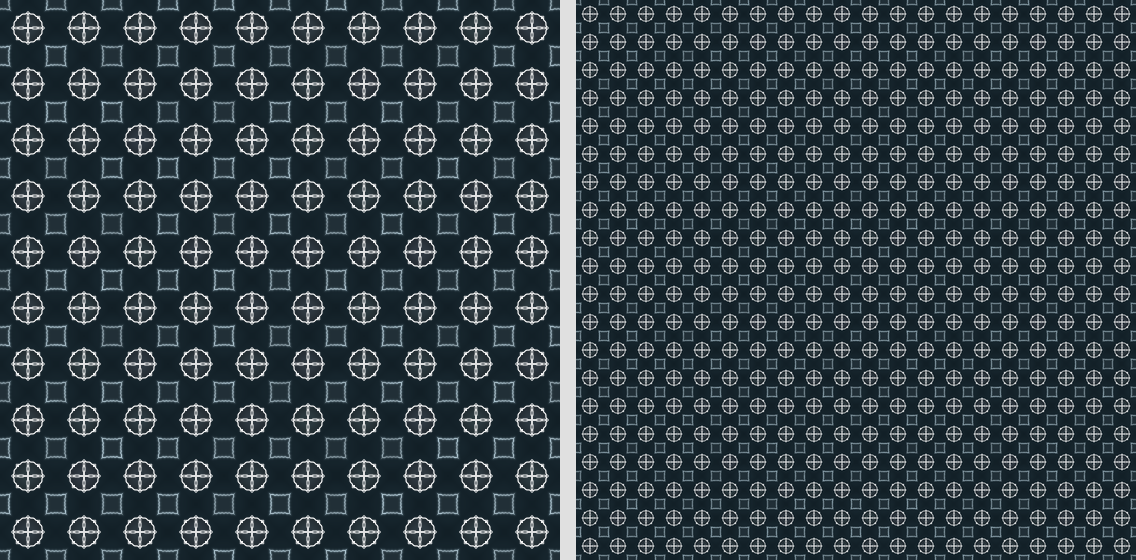
Left, the tile; right, the same tile 2 across and 2 down.
Give the GLSL for this pattern, as a WebGL 1 fragment shader.

```glsl
precision highp float;
uniform vec2 u_resolution;

const float REPEATS = 10.0;
const float RING_RADIUS = 0.260;
const float RING_WOBBLE = 0.005;
const float LINE_HALF = 0.011;
const float BAR_HALF = 0.015;
const float LINK_HALF = 0.027;
const float BEAD_RADIUS = 0.020;
const float STUD_OFFSET = 0.190;
const float STUD_HALF = 0.020;
const float FRAME_HALF = 0.160;
const float FRAME_FLARE = 0.013;
const float FRAME_CORE = 0.013;
const float FRAME_GLOW = 0.030;
const float VARIATION = 0.08;
const vec3 GROUND = vec3(0.085, 0.142, 0.172);
const vec3 GROUND_DARK = vec3(0.070, 0.122, 0.150);
const vec3 DISC = vec3(0.175, 0.220, 0.248);
const vec3 PANEL = vec3(0.130, 0.185, 0.215);
const vec3 FRAME = vec3(0.610, 0.690, 0.730);
const vec3 GLOW = vec3(0.320, 0.400, 0.440);
const vec3 WHITE = vec3(0.965);

float hash(vec2 p) {
  vec3 q = fract(vec3(p.xyx) * 0.1031);
  q += dot(q, q.yzx + 33.33);
  return fract((q.x + q.y) * q.z);
}

// Value noise that wraps after a whole period
float noise(vec2 p, float period) {
  vec2 i = floor(p);
  vec2 f = fract(p);
  f = f * f * (3.0 - 2.0 * f);
  vec2 a = mod(i, period);
  vec2 b = mod(i + 1.0, period);
  return mix(mix(hash(a), hash(vec2(b.x, a.y)), f.x),
             mix(hash(vec2(a.x, b.y)), hash(b), f.x), f.y);
}

float box(vec2 p, vec2 halfSize) {
  vec2 d = abs(p) - halfSize;
  return length(max(d, 0.0)) + min(max(d.x, d.y), 0.0);
}

float fill(float d, float pixel) {
  return 1.0 - smoothstep(-0.6 * pixel, 0.6 * pixel, d);
}

// One arm along x: a bar with two hollow chain links
float chainArm(vec2 p) {
  float bar = box(p, vec2(RING_RADIUS, BAR_HALF));
  float inner = box(p - vec2(0.125, 0.0), vec2(0.042, LINK_HALF));
  float outer = box(p - vec2(0.215, 0.0), vec2(0.030, LINK_HALF * 0.85));
  float innerHole = box(p - vec2(0.125, 0.0), vec2(0.025, 0.010));
  float outerHole = box(p - vec2(0.215, 0.0), vec2(0.015, 0.008));
  float links = min(bar, min(inner, outer));
  return max(links, -min(innerHole, outerHole));
}

// Wheel with chain spokes, axis beads and diagonal studs
float wheel(vec2 p) {
  vec2 q = abs(p);
  float angle = atan(p.y, p.x);
  float radius = RING_RADIUS + RING_WOBBLE * cos(16.0 * angle);
  float d = abs(length(p) - radius) - LINE_HALF;
  d = min(d, min(chainArm(q), chainArm(q.yx)));
  vec2 axis = vec2(max(q.x, q.y), min(q.x, q.y));
  float bead = length(axis - vec2(RING_RADIUS + 0.008, 0.0));
  d = min(d, abs(bead - BEAD_RADIUS) - LINE_HALF * 0.8);
  float stud = box(q - STUD_OFFSET, vec2(STUD_HALF));
  return min(d, abs(stud) - LINE_HALF * 0.75);
}

// Signed distance to a frame with flared corners and wavy sides
float frameEdge(vec2 p, float phase) {
  vec2 q = abs(p);
  float along = min(q.x, q.y);
  float flare = FRAME_FLARE * smoothstep(0.08, 0.17, along);
  float wave = 0.003 * cos(95.0 * along + phase);
  return max(q.x, q.y) - FRAME_HALF - flare - wave;
}

void main() {
  vec2 grid = gl_FragCoord.xy / u_resolution * REPEATS;
  float pixel = REPEATS / min(u_resolution.x, u_resolution.y);
  vec2 wheelPos = fract(grid) - 0.5;
  vec2 framePos = fract(grid + 0.5) - 0.5;
  float wheelSeed = hash(mod(floor(grid), REPEATS) + 7.0);
  float frameSeed = hash(mod(floor(grid + 0.5), REPEATS) + 41.0);

  // Ground, darkest between the motifs
  float nearest = min(length(wheelPos), length(framePos));
  vec3 color = mix(GROUND, GROUND_DARK, smoothstep(0.25, 0.5, nearest));
  color *= 0.97 + 0.06 * noise(grid * 4.0, REPEATS * 4.0);

  // Glowing frame
  float edge = frameEdge(framePos, frameSeed);
  float light = 1.0 + VARIATION * (frameSeed - 0.5) * 2.0;
  light *= 0.86 + 0.24 * noise(grid * 16.0, REPEATS * 16.0);
  color = mix(color, PANEL, 1.0 - smoothstep(-0.03, 0.03, edge));
  color = mix(color, GLOW * light, 0.65 * exp(-pow(edge / FRAME_GLOW, 2.0)));
  color = mix(color, FRAME * light, exp(-pow(edge / FRAME_CORE, 2.0)));

  // Shaded disc with a faint tint for each wheel
  float r = length(wheelPos);
  vec3 tint = 1.0 + VARIATION * (wheelSeed - 0.5) * vec3(1.0, -0.4, 0.4);
  float shade = 0.82 + 0.18 * smoothstep(0.24, 0.08, r);
  color = mix(color, DISC * tint * shade, 1.0 - smoothstep(0.22, 0.30, r));
  color = mix(color, WHITE, fill(wheel(wheelPos), pixel));
  gl_FragColor = vec4(color, 1.0);
}
```
